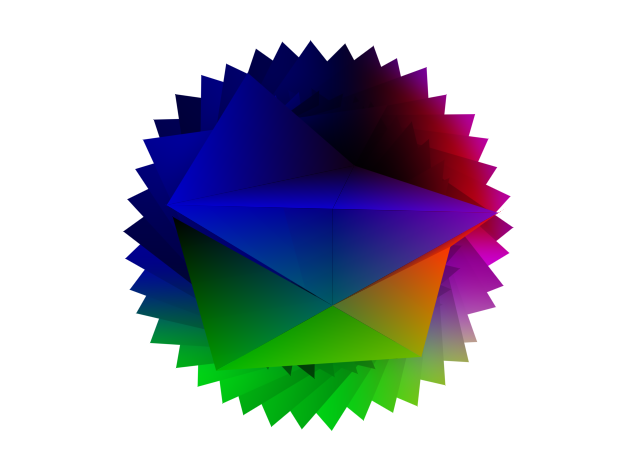
Write a WebGL 2 fragment shader that draws this background.

```glsl
#version 300 es
precision highp float;
// A spiky disc of overlapping coloured blades on white, crossed by large facets.
// Blades are wedges painted clockwise in a loop and tinted by position;
// facets are triangles that blend three corner colours.

#define CENTER vec2(0.495, 0.503)
#define RADIUS 0.418
#define BLADES 41
#define HALF_ANGLE 0.64
#define START_ANGLE 2.5
#define TIP_JITTER 0.05
#define TURN_JITTER 0.09

uniform vec2 u_resolution;
out vec4 fragColor;

const float TAU = 6.2831853;

float hash(float n) {
  return fract(sin(n * 127.1) * 43758.5453);
}

float cross2(vec2 a, vec2 b) {
  return a.x * b.y - a.y * b.x;
}

// Coverage from a signed distance, negative inside.
float cover(float d, float aa) {
  return 1.0 - smoothstep(-aa, aa, d);
}

// Rim tint: blue upper left, red and violet right, green below.
vec3 rimTint(vec2 q) {
  float r = length(q);
  float right = smoothstep(0.05, 0.85, q.x);
  float red = 0.78 * right;
  float green = 0.85 * (1.0 - smoothstep(-0.75, -0.1, q.y));
  float blueLeft = 0.6 * (1.0 - smoothstep(-0.3, 0.35, q.x)) * smoothstep(-0.75, -0.1, q.y);
  float blueEdge = 0.6 * smoothstep(0.8, 1.0, r) * smoothstep(0.1, 0.6, q.x);
  float blueLow = 0.7 * smoothstep(0.3, 0.6, q.x) * (1.0 - smoothstep(-0.15, 0.12, q.y));
  float blue = blueLeft + max(blueEdge, blueLow) * smoothstep(-0.9, -0.35, q.y);
  float depth = mix(1.0, smoothstep(0.25, 0.85, r), smoothstep(-0.1, 0.3, q.y));
  return vec3(red, green, blue + 0.08) * depth;
}

// One wedge whose tip points outward at the given angle.
void blade(inout vec3 col, vec2 q, float id, float aa) {
  float turn = (id + TURN_JITTER * 4.0 * (hash(id) - 0.5)) / float(BLADES);
  float angle = START_ANGLE - TAU * turn;
  vec2 dir = vec2(cos(angle), sin(angle));
  float along = dot(q, dir);
  float side = cross2(dir, q);
  float tip = 1.0 - TIP_JITTER * (hash(id + 9.0) - 0.3);
  float d = abs(side) * cos(HALF_ANGLE) - (tip - along) * sin(HALF_ANGLE);
  float darkSide = smoothstep(0.3, -0.5, dir.x) * smoothstep(-0.6, 0.1, dir.y);
  float shade = mix(mix(0.8, 1.05, hash(id + 3.0)), mix(0.3, 1.1, hash(id + 5.0)), darkSide);
  shade *= 1.0 - 0.3 * smoothstep(-0.15, 0.4, side);
  col = mix(col, rimTint(q) * shade, cover(max(d, -along), aa));
}

// Triangle with a colour at each corner.
void facet(inout vec3 col, vec2 q, float aa, vec2 a, vec2 b, vec2 c,
           vec3 ca, vec3 cb, vec3 cc) {
  float area = cross2(b - a, c - a);
  vec3 w = vec3(cross2(b - q, c - q), cross2(c - q, a - q), cross2(a - q, b - q)) / area;
  vec3 sides = vec3(length(c - b), length(a - c), length(b - a));
  vec3 dist = w * abs(area) / sides;
  float inside = min(dist.x, min(dist.y, dist.z));
  w = clamp(w, 0.0, 1.0);
  col = mix(col, ca * w.x + cb * w.y + cc * w.z, cover(-inside, aa));
}

void main() {
  vec2 p = (gl_FragCoord.xy - 0.5 * u_resolution) / u_resolution.y;
  vec2 aspectCenter = (CENTER - 0.5) * vec2(u_resolution.x / u_resolution.y, 1.0);
  vec2 q = (p - aspectCenter) / RADIUS;
  float aa = 0.7 / (u_resolution.y * RADIUS);
  vec3 col = vec3(1.0);

  for (int i = 0; i < BLADES; i++) blade(col, q, float(i), aa);

  // Shared corners of the facets.
  vec2 west = vec2(-0.76, 0.15), east = vec2(0.92, 0.11), mid = vec2(0.08, 0.13);
  vec2 crest = vec2(0.19, 0.35), hub = vec2(0.08, -0.36);
  vec2 southWest = vec2(-0.51, -0.69), southEast = vec2(0.53, -0.62);
  vec3 blue = vec3(0.0, 0.0, 0.8), violet = vec3(0.52, 0.0, 0.72);
  vec3 teal = vec3(0.0, 0.36, 0.38), night = vec3(0.07, 0.0, 0.08);
  vec3 azure = vec3(0.05, 0.0, 0.8), navy = vec3(0.02, 0.0, 0.5);

  // Upper blue sail and the band below it.
  facet(col, q, aa, vec2(-0.35, 0.82), west, crest, vec3(0.0, 0.0, 0.5), blue, night);
  facet(col, q, aa, west, crest, mid, blue, night, azure);
  facet(col, q, aa, crest, east, mid, night, violet, azure);

  // Dark to green wing on the lower left.
  facet(col, q, aa, vec2(-0.73, 0.09), southWest, hub, vec3(0.0), vec3(0.0, 0.62, 0.0), teal);

  // Central blue wedge with a lighter inset.
  facet(col, q, aa, west, mid, hub, blue, navy, teal);
  facet(col, q, aa, mid, east, hub, navy, violet, teal);
  facet(col, q, aa, west, vec2(-0.17, 0.135), vec2(-0.06, -0.27),
        blue, vec3(0.0, 0.0, 0.62), vec3(0.0, 0.32, 0.45));

  // Green floor, orange pane and its red upper edge.
  facet(col, q, aa, southWest, hub, southEast,
        vec3(0.0, 0.72, 0.0), vec3(0.1, 0.55, 0.0), vec3(0.45, 0.72, 0.0));
  facet(col, q, aa, hub, vec2(0.68, -0.05), southEast,
        vec3(0.3, 0.45, 0.18), vec3(1.0, 0.2, 0.0), vec3(0.6, 0.65, 0.0));
  facet(col, q, aa, hub, east, vec2(0.68, -0.06),
        vec3(0.25, 0.25, 0.1), vec3(0.85, 0.0, 0.15), vec3(0.9, 0.15, 0.0));

  fragColor = vec4(col, 1.0);
}
```
